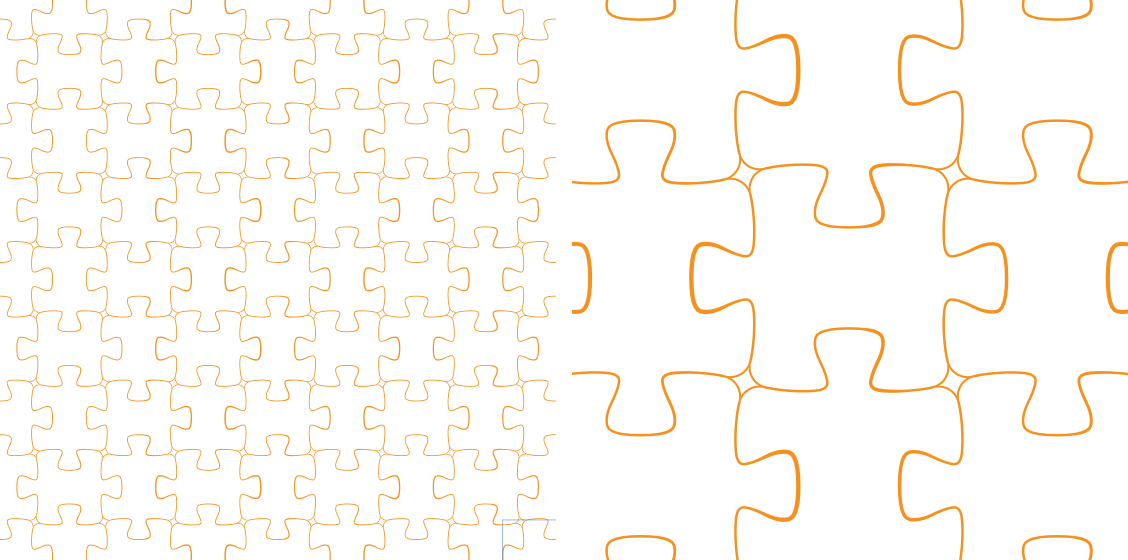
Left: the whole. Right: its middle third, enlarged.
Reproduce this pattern procedurally as a Shadertoy shader.

```glsl
// Interlocking jigsaw pieces in thin orange outline on white, with a blue frame corner.

float hash(float n) { return fract(sin(n * 127.1) * 43758.5453); }

float segmentDistance(vec2 p, vec2 a, vec2 b) {
    vec2 ab = b - a;
    return length(p - a - ab * clamp(dot(p - a, ab) / dot(ab, ab), 0.0, 1.0));
}

// Half of a knobbed edge as a quadratic B-spline, mirrored about its middle.
const vec2 KNOB[8] = vec2[8](
    vec2(-0.15, 0.257), vec2(0.15, 0.257), vec2(0.172, 0.165), vec2(0.108, 0.035),
    vec2(0.10, -0.037), vec2(0.22, -0.048), vec2(0.36, -0.037), vec2(0.446, -0.015));

float edgeDistance(vec2 p) {
    p.x = abs(p.x);
    float d = 1.0;
    vec2 last = 0.5 * (KNOB[0] + KNOB[1]);
    for (int i = 1; i < 7; i++) {
        vec2 start = 0.5 * (KNOB[i - 1] + KNOB[i]);
        vec2 end = 0.5 * (KNOB[i] + KNOB[i + 1]);
        for (int k = 1; k <= 6; k++) {
            float t = float(k) / 6.0;
            vec2 next = mix(mix(start, KNOB[i], t), mix(KNOB[i], end, t), t);
            d = min(d, segmentDistance(p, last, next));
            last = next;
        }
    }
    return d;
}

// Four rounded piece corners leave a small tilted star at each junction.
float starDistance(vec2 q) {
    vec2 node = floor(q) + 0.5;
    float tilt = 1.0 - 2.0 * mod(node.x + node.y - 1.0, 2.0);
    vec2 arm = vec2(0.966, -0.26 * tilt);
    vec2 s = abs(vec2(dot(q - node, arm), dot(q - node, vec2(-arm.y, arm.x))));
    return max(s.x, s.y) < 0.1 ? abs(length(s - 0.1) - 0.1) : 1.0;
}

float stroke(float d, float halfWidth, float pixel) {
    return clamp(0.5 + (halfWidth - d) / pixel, 0.0, 1.0);
}

void mainImage(out vec4 fragColor, in vec2 fragCoord) {
    // Grid counted from the top left, with piece centres on whole numbers.
    vec2 uv = fragCoord / iResolution.xy;
    vec2 q = vec2(uv.x * 8.01, (1.0 - uv.y) * 8.084 - 0.032);
    float pixel = 8.084 / iResolution.y;
    vec2 cell = floor(q + 0.5);

    float ink = stroke(starDistance(q), 0.005, pixel);
    for (float side = -0.5; side < 1.0; side += 1.0) {
        // Edge above or below: knobs alternate up and down.
        vec2 mid = cell + vec2(0.0, side);
        float turn = 2.0 * mod(mid.x + mid.y - 0.5, 2.0) - 1.0;
        vec2 p = vec2(q.x - mid.x, (q.y - mid.y) * turn);
        float heavy = 0.005 * hash(mid.x) * smoothstep(0.05, 0.13, p.x)
                    * smoothstep(0.3, 0.15, p.x);
        ink = max(ink, stroke(edgeDistance(p), 0.006 + heavy, pixel));

        // Edge to the left or right: knobs alternate sideways.
        mid = cell + vec2(side, 0.0);
        turn = 2.0 * mod(mid.x + mid.y - 0.5, 2.0) - 1.0;
        p = vec2(q.y - mid.y, (mid.x - q.x) * turn);
        heavy = 0.005 * hash(mid.x) * smoothstep(0.0, 0.2, p.y);
        ink = max(ink, stroke(edgeDistance(p), 0.006 + heavy, pixel));
    }
    vec3 color = mix(vec3(1.0), vec3(0.96, 0.57, 0.12), ink);

    // Frame corner at the lower right.
    vec2 inset = q - vec2(7.243, 7.474);
    float frame = stroke(abs(min(inset.x, inset.y)), 0.004, pixel);
    color = mix(color, vec3(0.27, 0.52, 0.85), frame);

    fragColor = vec4(color, 1.0);
}
```
